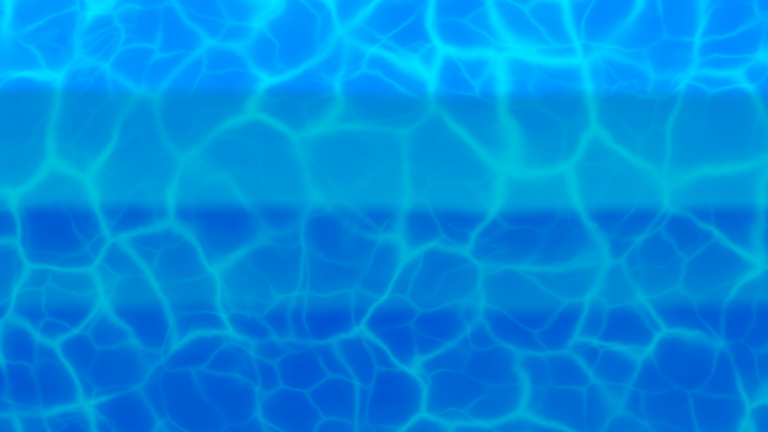
Give the GLSL for this texture, as a Shadertoy shader.

```glsl
float hash(vec2 p) {
    p = fract(p * vec2(123.34, 456.21));
    p += dot(p, p + 45.32);
    return fract(p.x * p.y);
}

vec2 hash2(vec2 p) {
    return vec2(hash(p + 17.3), hash(p + 61.7));
}

float noise(vec2 p) {
    vec2 i = floor(p), f = fract(p);
    f = f * f * (3.0 - 2.0 * f);
    return mix(mix(hash(i), hash(i + vec2(1, 0)), f.x),
               mix(hash(i + vec2(0, 1)), hash(i + vec2(1, 1)), f.x), f.y);
}

float fbm(vec2 p) {
    float sum = 0.0, amp = 0.5;
    for (int i = 0; i < 4; i++) {
        sum += amp * noise(p);
        p = mat2(1.6, 1.2, -1.2, 1.6) * p + 7.1;
        amp *= 0.5;
    }
    return sum / 0.94;
}

vec2 warp(vec2 p, float scale, float amount) {
    return p + amount * (vec2(fbm(p * scale + 3.0), fbm(p * scale + 29.0)) - 0.5);
}

// Distances to the three nearest cell centres
vec3 cellDistances(vec2 p) {
    vec2 cell = floor(p);
    vec3 near = vec3(9.0);
    for (int y = -2; y <= 2; y++)
    for (int x = -2; x <= 2; x++) {
        vec2 id = cell + vec2(x, y);
        float d = length(id + 0.08 + 0.84 * hash2(id) - p);
        if (d < near.x) near = vec3(d, near.xy);
        else if (d < near.y) near = vec3(near.x, d, near.y);
        else near.z = min(near.z, d);
    }
    return near;
}

// Bright web along cell borders, flaring where borders meet
float caustics(vec2 p, float sharpness) {
    vec3 d = cellDistances(p);
    float border = d.y - d.x;
    float strength = mix(0.3, 1.0, smoothstep(0.25, 0.7, noise(p * 1.3 + 5.0)));
    float core = 0.55 * exp(-border * border * sharpness * sharpness);
    float halo = 0.34 * exp(-border * 5.0);
    float junction = 0.32 * exp(-(d.z - d.x) * 6.0);
    return strength * (core + halo) + junction;
}

// Fine streaks of folded noise
float wisps(vec2 p) {
    float ridge = abs(fbm(warp(p, 3.0, 0.3) * vec2(6.0, 9.0)) - 0.5);
    return exp(-ridge * 32.0) * smoothstep(0.4, 0.75, noise(p * 5.0 + 40.0));
}

void mainImage(out vec4 fragColor, in vec2 fragCoord) {
    vec2 p = fragCoord / iResolution.y;
    float h = p.y + 0.035 * (fbm(p * vec2(2.5, 4.0)) - 0.5);

    // Soft horizontal steps of the pool
    float lowStep = smoothstep(0.26, 0.31, h);
    float midStep = smoothstep(0.485, 0.535, h);
    float topStep = smoothstep(0.765, 0.805, h);
    vec3 water = vec3(0.0, mix(0.37, 0.33, smoothstep(0.0, 0.28, h)), 0.82);
    water = mix(water, vec3(0.0, mix(0.49, 0.36, smoothstep(0.29, 0.5, h)), 0.82), lowStep);
    water = mix(water, vec3(0.0, mix(0.585, 0.52, smoothstep(0.52, 0.78, h)), 0.85), midStep);
    water = mix(water, vec3(0.0, 0.50, 0.99), topStep);
    water.g += 0.09 * (fbm(p * 3.5 + 11.0) - 0.5);
    water.g += 0.035 * (fbm(warp(p, 4.0, 0.2) * vec2(14.0, 30.0)) - 0.5);

    // Large web, finer web and streaks
    vec2 q = warp(warp(p, 3.0, 0.14), 11.0, 0.035);
    float shelf = midStep * (1.0 - topStep);
    float light = caustics(q * vec2(5.2, 4.8) + 2.0, mix(13.0, 9.0, max(shelf, topStep)));
    float fine = caustics(warp(q, 6.0, 0.06) * vec2(8.0, 9.5) + 31.0, 11.0);
    light += fine * mix(0.34, 0.12, shelf);
    light += wisps(p) * mix(0.16, 0.07, shelf);
    light += 0.12 * topStep * fbm(p * 5.0 + 70.0);
    light = 1.0 - exp(-light * mix(1.0, 1.4, max(shelf, topStep)));

    vec3 glow = mix(vec3(0.0, 0.79, 0.86), vec3(0.0, 0.95, 1.0), topStep);
    fragColor = vec4(mix(water, glow, light), 1.0);
}
```
